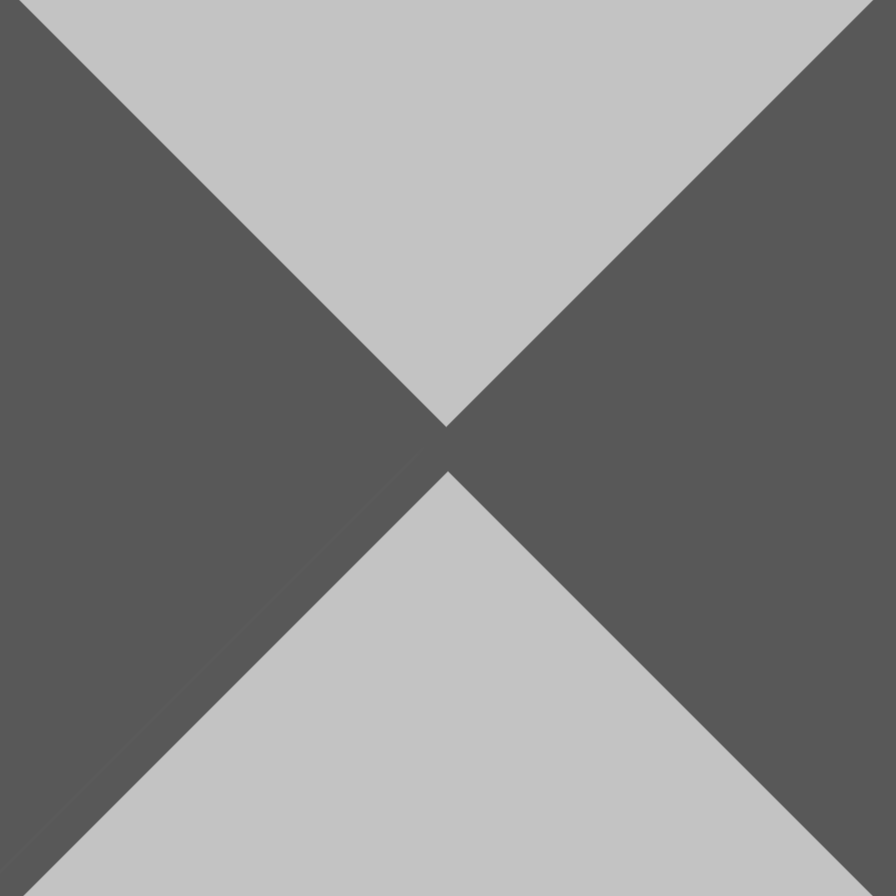
This background is drawn by a Shadertoy shader. Its source:

```glsl
// Two light grey triangles pointing at each other across a dark grey field.

// Signed distance to a right-angled wedge opening upward from its apex
float wedgeDistance(vec2 p, vec2 apex) {
    p -= apex;
    return (abs(p.x) - p.y) * 0.7071;
}

void mainImage(out vec4 fragColor, in vec2 fragCoord) {
    vec2 uv = fragCoord / iResolution.xy;
    float pixel = 1.0 / min(iResolution.x, iResolution.y);

    vec3 darkGrey = vec3(0.345);
    vec3 lightGrey = vec3(0.765);

    // Faint diagonal seam in the lower left
    float seamDistance = abs(uv.y - uv.x - 0.027) * 0.7071;
    float seam = (1.0 - smoothstep(0.0, 0.002 + pixel, seamDistance))
               * (1.0 - smoothstep(0.46, 0.48, uv.x));
    vec3 color = darkGrey + 0.008 * seam;

    // Upper wedge opens upward, lower wedge is mirrored to open downward
    float upper = wedgeDistance(uv, vec2(0.498, 0.5235));
    float lower = wedgeDistance(vec2(uv.x, -uv.y), vec2(0.5, -0.474));
    float triangles = min(upper, lower);
    color = mix(color, lightGrey, 1.0 - smoothstep(-pixel, pixel, triangles));

    fragColor = vec4(color, 1.0);
}
```
